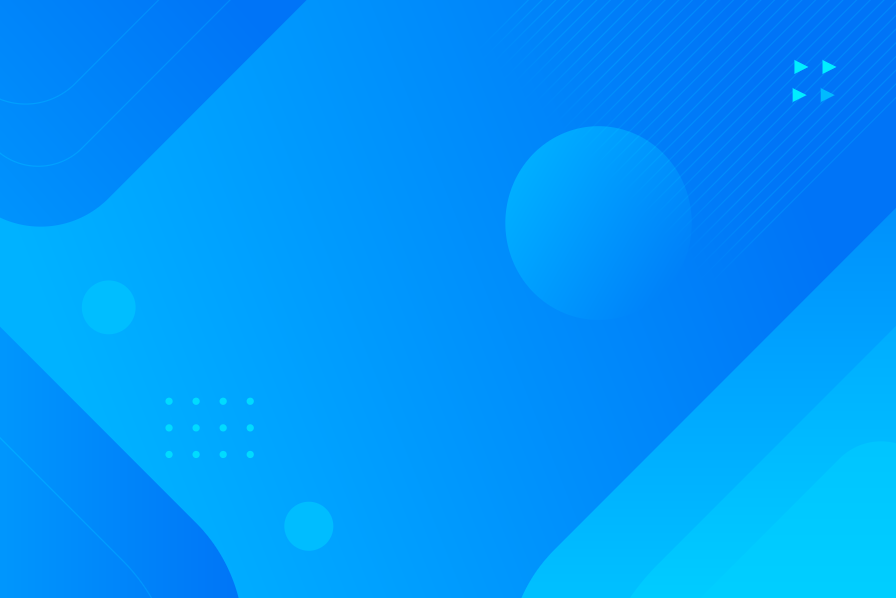
Reproduce this background procedurally as a WebGL 2 fragment shader.

```glsl
#version 300 es
precision highp float;
// Blue abstract backdrop: diagonal gradient, rounded 45-degree panels,
// discs, hairlines, a dot grid and small arrows. Shapes are distance
// functions that blend one tone value, which is turned into a colour at the end.
uniform vec2 u_resolution;
out vec4 fragColor;

float pixel;

float fill(float d) { return clamp(0.5 - d / pixel, 0.0, 1.0); }
float hairline(float d) { return fill(abs(d) - 0.001); }

// Right-angled wedge with a rounded tip; tipDir is the way the tip points.
float wedge(vec2 p, vec2 center, vec2 tipDir, float radius) {
  vec2 d = p - center;
  float along = dot(d, tipDir);
  float across = dot(d, vec2(-tipDir.y, tipDir.x));
  vec2 q = vec2(along + across, along - across) * 0.7071;
  return length(max(q, 0.0)) + min(max(q.x, q.y), 0.0) - radius;
}

// Triangle pointing right, with p measured from the middle of its base.
float arrow(vec2 p) {
  return max(-p.x, (p.x * 0.5 + abs(p.y) - 0.0117) * 0.894);
}

// Azure to cyan ramp driven by its green channel.
vec3 azure(float tone) { return vec3(0.0, tone, min(1.0, 0.885 + 0.18 * tone)); }

void main() {
  pixel = 1.0 / u_resolution.y;
  vec2 p = gl_FragCoord.xy / u_resolution * vec2(1.5, 1.0);
  const vec2 UP = vec2(0.0, 1.0), RIGHT = vec2(1.0, 0.0);

  // Base gradient, bright at the left and deep at the upper right
  float tone = clamp(0.71 - 0.18 * (p.x + 0.4 * p.y - 0.2), 0.455, 0.70);

  // Upper left panel with two inner contours
  float panel = fill(wedge(p, vec2(0.068, 0.781), -UP, 0.160));
  tone = mix(tone, max(0.455, 0.575 - 0.17 * p.x - 0.15 * (p.y - 0.65)), panel);
  float contour = hairline(wedge(p, vec2(0.064, 0.826), -UP, 0.104))
                + hairline(wedge(p, vec2(0.043, 0.943), -UP, 0.117));

  // Lower left panel with one contour
  panel = fill(wedge(p, vec2(0.133, -0.068), RIGHT, 0.275));
  tone = mix(tone, 0.59 - 0.33 * p.x, panel);
  contour += hairline(wedge(p, vec2(-0.016, -0.158), RIGHT, 0.3125));
  tone += 0.08 * contour;

  // Lower right stack of three panels
  panel = fill(wedge(p, vec2(1.113, -0.105), -RIGHT, 0.262));
  tone = mix(tone, 0.755 - 0.29 * p.y, panel);
  panel = fill(wedge(p, vec2(1.377, -0.221), -RIGHT, 0.391));
  tone = mix(tone, 0.80 - 0.27 * p.y, panel);
  panel = fill(wedge(p, vec2(1.475, 0.164), UP, 0.098));
  tone = mix(tone, 0.81 - 0.15 * p.y, panel);

  // Large disc, slightly taller than wide, melting into the base
  vec2 disc = (p - vec2(1.002, 0.627)) / vec2(0.156, 0.162);
  float discTone = clamp(0.595 - 0.09 * dot(disc, vec2(0.85, -0.5)), 0.49, 0.69);
  tone = mix(tone, discTone, fill((length(disc) - 1.0) * 0.158));

  // Two small discs
  tone = mix(tone, 0.745, fill(length(p - vec2(0.182, 0.486)) - 0.045));
  tone = mix(tone, 0.740, fill(length(p - vec2(0.517, 0.120)) - 0.041));

  // Diagonal stripes fading in from the lower left
  float offset = p.x - p.y + 1.0;
  float stripe = hairline((fract((offset - 0.873) / 0.0229) - 0.5) * 0.0162);
  float band = step(0.873, offset) * step(offset, 1.676);
  tone += 0.075 * stripe * band * smoothstep(0.69, 0.95, p.x + p.y - 1.0);

  // Four by three grid of dots
  vec2 pitch = vec2(0.0453, 0.0445);
  vec2 local = p - vec2(0.283, 0.240);
  vec2 cell = clamp(round(local / pitch), vec2(0.0), vec2(3.0, 2.0));
  tone = mix(tone, 0.86, fill(length(local - cell * pitch) - 0.006));

  // Two by two arrows, the last one dimmer
  for (int i = 0; i < 4; i++) {
    vec2 slot = vec2(i % 2, i / 2);
    vec2 base = vec2(1.330, 0.888) + slot * vec2(0.047, -0.047);
    base.x -= 0.003 * slot.y;
    tone = mix(tone, i == 3 ? 0.73 : 0.93, fill(arrow(p - base)));
  }

  fragColor = vec4(azure(tone), 1.0);
}
```
